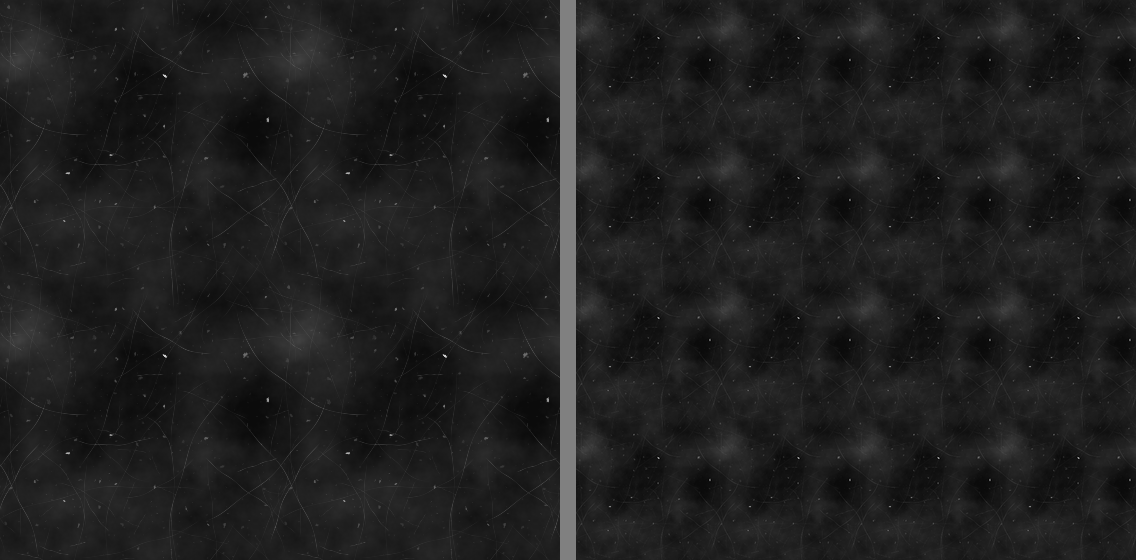
Left: one tile. Right: repeated 2 by 2.
Give the GLSL for this texture, as a Shadertoy shader.

```glsl
// Scratched, dusty black film: a smoky grey tile repeated 2 by 2.

const float REPEATS = 2.0;

vec3 hash3(vec2 p) {
    vec3 q = fract(p.xyx * vec3(0.1031, 0.1030, 0.0973));
    q += dot(q, q.yxz + 33.33);
    return fract((q.xxy + q.yzz) * q.zyx);
}

// Shortest offset on the wrapping unit tile
vec2 wrapOffset(vec2 d) {
    return fract(d + 0.5) - 0.5;
}

vec2 rotate(vec2 v, float angle) {
    float c = cos(angle), s = sin(angle);
    return vec2(c * v.x + s * v.y, c * v.y - s * v.x);
}

// Gradient noise that wraps after "period" cells
float corner(vec2 cell, vec2 offset, float period) {
    float angle = 6.2832 * hash3(mod(cell, period) + period * 3.7).x;
    return dot(vec2(cos(angle), sin(angle)), offset);
}

float noise(vec2 p, float period) {
    p *= period;
    vec2 i = floor(p), f = fract(p), e = vec2(1.0, 0.0);
    vec2 u = f * f * f * (f * (f * 6.0 - 15.0) + 10.0);
    float low = mix(corner(i, f, period), corner(i + e, f - e, period), u.x);
    float high = mix(corner(i + e.yx, f - e.yx, period), corner(i + 1.0, f - 1.0, period), u.x);
    return mix(low, high, u.y);
}

float fbm(vec2 p) {
    float sum = 0.0, amplitude = 0.5, period = 3.0;
    for (int i = 0; i < 6; i++) {
        sum += amplitude * noise(p, period);
        amplitude *= 0.6;
        period *= 2.0;
    }
    return sum;
}

float glow(vec2 p, vec2 center, float radius) {
    vec2 d = wrapOffset(p - center) / radius;
    return exp(-dot(d, d));
}

// One thin bowed hairline with a hooked end
float scratch(vec2 p, float id, float pixel) {
    vec3 place = hash3(vec2(id, 17.0));
    vec3 shape = hash3(vec2(id, 53.0));
    vec3 look = hash3(vec2(id, 91.0));
    float halfLength = mix(0.03, 0.4, shape.x * shape.x);
    float bow = 0.25 * pow(2.0 * shape.y - 1.0, 3.0);
    float hook = 0.2 * pow(2.0 * shape.z - 1.0, 3.0);
    float phase = 6.2832 * look.x;

    vec2 q = rotate(wrapOffset(p - place.xy), 6.2832 * place.z) / halfLength;
    float s = clamp(q.x, -1.0, 1.0);
    float curve = bow * s * s + hook * pow(s, 5.0) + 0.015 * sin(8.0 * s + phase);
    float slope = 2.0 * bow * s + 5.0 * hook * pow(s, 4.0) + 0.12 * cos(8.0 * s + phase);
    float d = halfLength * abs(q.y - curve) / sqrt(1.0 + slope * slope);

    float line = 1.0 - smoothstep(0.001 - 0.5 * pixel, 0.001 + 0.5 * pixel, d);
    float ends = 1.0 - smoothstep(0.8, 1.0, abs(q.x));
    float wear = 0.7 + 0.3 * sin(13.0 * s + 2.0 * phase);
    return line * ends * wear * mix(0.05, 0.22, look.y * look.y);
}

// Ragged specks, at most one in each grid cell
float dust(vec2 p, float cells, float radius, float chance, float pixel) {
    vec2 cell = floor(p * cells);
    vec3 place = hash3(cell + cells * 7.0);
    vec3 look = hash3(cell + cells * 13.0 + 5.0);
    vec2 d = p - (cell + mix(vec2(0.25), vec2(0.75), place.xy)) / cells;
    d = rotate(d, 6.2832 * look.x) * vec2(1.0, mix(1.0, 2.2, look.y));
    float size = radius * mix(0.5, 1.0, look.z);
    float edge = length(d) + size * 0.9 * noise(p, 128.0);
    float speck = 1.0 - smoothstep(size * 0.3, size + 0.5 * pixel, edge);
    return speck * step(place.z, chance) * mix(0.25, 1.0, look.y * look.z);
}

void mainImage(out vec4 fragColor, in vec2 fragCoord) {
    vec2 p = fract(REPEATS * fragCoord / iResolution.xy);
    float pixel = REPEATS / min(iResolution.x, iResolution.y);

    // Smoky base with pale and dark patches
    float smoke = fbm(p);
    float tone = 0.108 + 0.15 * smoke;
    tone += 0.09 * (1.0 + smoke) * glow(p, vec2(0.11, 0.84), 0.14);
    tone += 0.06 * (1.0 + smoke) * glow(p, vec2(0.77, 0.33), 0.10);
    tone -= 0.03 * glow(p, vec2(0.39, 0.57), 0.14);
    tone -= 0.03 * glow(p, vec2(0.82, 0.52), 0.15);
    tone = max(tone, 0.045);

    // Scratches
    for (int i = 0; i < 75; i++) tone += scratch(p, float(i) + 1.0, pixel);

    // Dust: fine, medium and a few bright flakes
    tone += 0.12 * dust(p, 40.0, 0.004, 0.25, pixel);
    tone += 0.25 * dust(p, 13.0, 0.009, 0.45, pixel);
    tone += 0.95 * dust(p, 6.0, 0.011, 0.35, pixel);

    fragColor = vec4(vec3(min(tone, 0.9)), 1.0);
}
```
